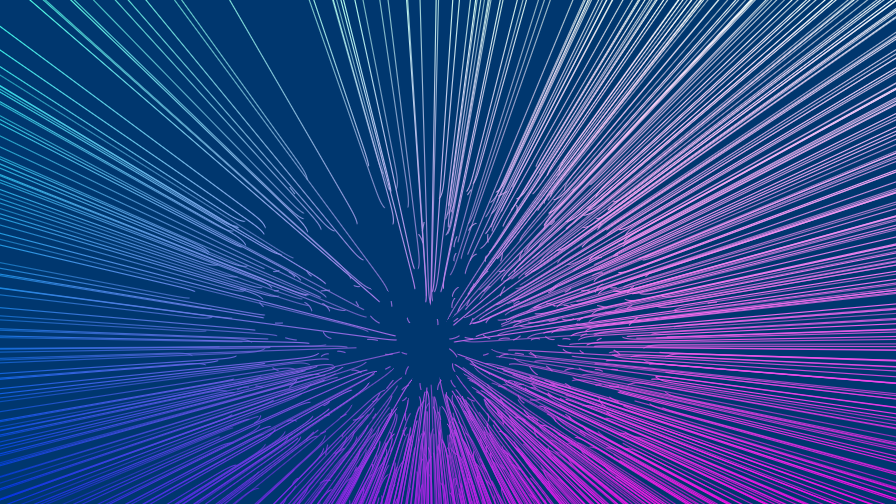
Write a WebGL 2 fragment shader that draws this background.

```glsl
#version 300 es
precision highp float;
// A burst of fine rays flying out of a dark core on deep blue.
// Rays live in jittered angular cells over several layers, each with its own
// start radius and hooked tail; short curved flecks fill the space near the core.

#define CORE vec2(0.480, 0.315)   // burst centre, as a fraction of the canvas
#define BACKDROP vec3(0.0, 0.215, 0.435)
#define LAYERS 5
#define FIRST_COUNT 140.0         // rays in the first layer
#define COUNT_STEP 31.0           // extra rays in each further layer
#define RAY_WIDTH 0.0023
#define CORE_RADIUS 0.045
#define FLECK_CELL 0.032

const float PI = 3.14159265;

uniform vec2 u_resolution;
out vec4 outColor;

vec3 hash3(vec2 p) {
    vec3 q = fract(vec3(p.xyx) * vec3(0.1031, 0.1030, 0.0973));
    q += dot(q, q.yxz + 33.33);
    return fract((q.xxy + q.yzz) * q.zyx);
}

// Angular bell curve that wraps around the circle
float bell(float angle, float centre, float width) {
    float d = (mod(angle - centre + PI, 2.0 * PI) - PI) / width;
    return exp(-d * d);
}

// Chance that a ray exists: thin above the core, full at the lower right
float rayDensity(float angle) {
    return 0.83 + 0.15 * cos(angle + 0.5) + 0.06 * sin(angle * 9.0 + 1.0)
         - 0.64 * bell(angle, 1.85, 0.75)
         - 0.18 * bell(angle, -2.6, 0.35)
         + 0.35 * bell(angle, 1.85, 0.06);
}

// Radius at which rays begin; depth runs from 0 to 1 through a zone wide at the sides
float startRadius(float angle, float depth) {
    float side = abs(cos(angle));
    float zone = mix(0.20, 0.44, side) + 0.08 * max(sin(angle), 0.0);
    return CORE_RADIUS - 0.02 * sin(angle) + zone * depth;
}

// Antialiased coverage of a thin stroke at distance d
float stroke(float d, float pixel) {
    float width = max(RAY_WIDTH, pixel);
    return clamp((0.5 * (width + pixel) - d) / pixel, 0.0, 1.0) * RAY_WIDTH / width;
}

// Light left uncovered by one layer of rays
float rayGaps(float radius, float angle, float layer, float pixel) {
    float count = FIRST_COUNT + COUNT_STEP * layer;
    float place = (angle / (2.0 * PI) + 0.5) * count;
    float gaps = 1.0;
    for (int k = -1; k <= 1; k++) {
        float id = floor(place) + float(k);
        vec2 key = vec2(mod(id, count), layer * 17.0 + 3.0);
        vec3 rnd = hash3(key);
        vec3 look = hash3(key + 71.0);
        float centre = id + 0.1 + 0.8 * rnd.x;
        float rayAngle = centre / count * 2.0 * PI - PI;
        float along = radius - startRadius(rayAngle, pow(rnd.y, 0.7));
        // The tail hooks sideways close to the start
        float hook = (look.x - 0.5) * 0.016 * exp(-max(along, 0.0) * 90.0);
        float across = abs((place - centre) / count * 2.0 * PI * radius - hook);
        float shown = step(rnd.z, rayDensity(rayAngle))
                    * smoothstep(-pixel, pixel, along);
        gaps *= 1.0 - stroke(across, pixel) * shown * mix(0.6, 1.0, look.y);
    }
    return gaps;
}

// Short bent dashes, one per grid cell, roughly facing the core
float flecks(vec2 p, float pixel) {
    vec2 cell = floor(p / FLECK_CELL);
    vec3 rnd = hash3(cell + 200.0);
    vec3 look = hash3(cell + 317.0);
    vec2 middle = (cell + 0.35 + 0.3 * rnd.xy) * FLECK_CELL;
    float angle = atan(middle.y, middle.x);
    float turn = angle + (look.x - 0.5) * 1.3;
    vec2 axis = vec2(cos(turn), sin(turn));
    vec2 q = p - middle;
    q = vec2(dot(q, axis), dot(q, vec2(-axis.y, axis.x)));
    float bent = q.y - (look.y - 0.5) * 50.0 * q.x * q.x;
    float tip = max(abs(q.x) - FLECK_CELL * mix(0.12, 0.34, look.z), 0.0);
    float reach = length(middle);
    float zone = smoothstep(0.7, 1.1, reach / startRadius(angle, 0.0))
               * (1.0 - smoothstep(0.6, 1.0, reach / startRadius(angle, 1.0)));
    float shown = step(rnd.z, 0.75 * zone * rayDensity(angle));
    return stroke(length(vec2(bent, tip)), pixel) * shown * 0.8;
}

// Blue and magenta below, cyan and white above
vec3 rayColor(vec2 uv) {
    float red = 1.25 * pow(uv.x, 0.85) + 0.25 * uv.y * (1.0 - uv.x);
    float green = mix(mix(0.20, 0.03, uv.x), 1.0, uv.y);
    float blue = mix(0.9, 1.0, uv.x * uv.y);
    return vec3(min(red, 0.96), green, blue);
}

void main() {
    vec2 uv = gl_FragCoord.xy / u_resolution;
    float pixel = 1.0 / u_resolution.y;
    vec2 p = (uv - CORE) * vec2(u_resolution.x / u_resolution.y, 1.0);
    float radius = length(p);
    float angle = atan(p.y, p.x);

    float gaps = 1.0 - flecks(p, pixel);
    for (int i = 0; i < LAYERS; i++) {
        gaps *= rayGaps(radius, angle, float(i), pixel);
    }
    outColor = vec4(mix(rayColor(uv), BACKDROP, gaps), 1.0);
}
```
